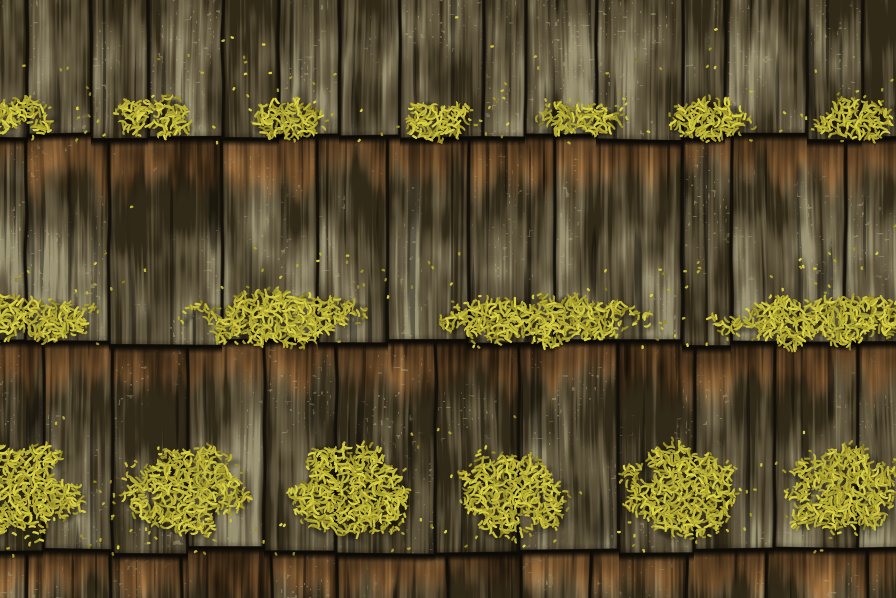
This texture is drawn by a Shadertoy shader. Its source:

```glsl
// Weathered wooden shingles in overlapping courses, overgrown with yellow lichen.
// Jittered columns form the shingles, stretched noise the grain and stains,
// and layers of short bent strokes, sown by a density field, the lichen.

#define COURSE_HEIGHT 0.346
#define COURSE_BASE 0.074
#define WIDTH_JITTER 0.46
#define EDGE_JITTER 0.012
#define GAP_WIDTH 0.0026
#define SHADOW_DEPTH 0.016
#define TUFT_CELL 0.012
#define TUFT_WIDTH 0.0020
#define TUFT_LAYERS 3
#define SPECK_AMOUNT 0.045

const vec3 SHADOW = vec3(0.07, 0.055, 0.03);
const vec3 DARK_WOOD = vec3(0.19, 0.16, 0.09);
const vec3 MID_WOOD = vec3(0.37, 0.33, 0.235);
const vec3 PALE_WOOD = vec3(0.61, 0.58, 0.45);
const vec3 RAW_WOOD = vec3(0.47, 0.30, 0.14);
const vec3 LICHEN_DARK = vec3(0.46, 0.42, 0.10);
const vec3 LICHEN_LIGHT = vec3(0.86, 0.83, 0.27);

float hash(vec2 p) {
    vec3 q = fract(vec3(p.xyx) * 0.1031);
    q += dot(q, q.yzx + 33.33);
    return fract((q.x + q.y) * q.z);
}

float noise(vec2 p) {
    vec2 i = floor(p), f = fract(p);
    f = f * f * (3.0 - 2.0 * f);
    return mix(mix(hash(i), hash(i + vec2(1, 0)), f.x),
               mix(hash(i + vec2(0, 1)), hash(i + vec2(1, 1)), f.x), f.y);
}

float fbm(vec2 p) {
    return 0.54 * noise(p) + 0.29 * noise(p * 2.1 + 7.3) + 0.17 * noise(p * 4.3 + 19.1);
}

// One shingle: its seed, distance to the nearest side and height of its lower edge
struct Shingle { float seed; float side; float edge; };

float columnEdge(float i, float row) {
    return i + WIDTH_JITTER * (hash(vec2(i + 31.0, row + 57.0)) - 0.5);
}

Shingle findShingle(vec2 p, float row) {
    float width = row > 1.5 ? 0.109 : (row > 0.5 ? 0.152 : 0.138);
    float wobble = 0.0035 * (noise(vec2(p.x * 5.0, p.y * 14.0) + row * 9.0) - 0.5);
    float u = (p.x + wobble - 0.042) / width + (row > 1.5 ? -0.9 : 0.0);
    float i = floor(u);
    if (u < columnEdge(i, row)) i -= 1.0;
    else if (u >= columnEdge(i + 1.0, row)) i += 1.0;
    float left = columnEdge(i, row), right = columnEdge(i + 1.0, row);
    float seed = hash(vec2(i + 83.0, row + 11.0));
    float tilt = (fract(seed * 17.0) - 0.5) * 0.006 * (u - left);
    float edge = COURSE_BASE + row * COURSE_HEIGHT + EDGE_JITTER * seed + tilt;
    return Shingle(seed, min(u - left, right - u) * width, edge);
}

// Grain, raw upper end, dark stain below it and bleached lower part
vec3 woodColor(vec2 p, float seed, float depth) {
    vec2 q = p + vec2(seed * 13.0, seed * 5.0);
    q.x += 0.008 * noise(q * vec2(9.0, 5.0));
    float fine = noise(vec2(q.x * 300.0, q.y * 9.0));
    float grain = fbm(vec2(q.x * 95.0, q.y * 4.0));
    float streak = fbm(vec2(q.x * 26.0, q.y * 3.5));
    float blotch = fbm(q * vec2(17.0, 9.0));
    float t = depth + 0.34 * (streak - 0.5);
    float stain = smoothstep(0.12, 0.28, t) * (1.0 - smoothstep(0.34, 0.62, t));
    float tone = 0.47 + 0.75 * (grain - 0.5) + 0.34 * (fine - 0.5)
               + 0.95 * (blotch - 0.5) + 0.22 * (seed - 0.5) - 0.25 * stain;
    vec3 color = mix(DARK_WOOD, MID_WOOD, smoothstep(0.05, 0.48, tone));
    color = mix(color, PALE_WOOD, smoothstep(0.42, 0.92, tone));
    float raw = 1.0 - smoothstep(0.10, 0.30, t);
    color = mix(color, RAW_WOOD * (0.4 + 1.1 * tone), 0.75 * raw);
    float crack = smoothstep(0.77, 0.9, noise(vec2(q.x * 130.0, q.y * 5.0 + 40.0)));
    color *= 1.0 - 0.4 * crack;
    float dust = smoothstep(0.83, 0.95, noise(p * 210.0)) * smoothstep(0.45, 0.65, blotch);
    return mix(color, PALE_WOOD * 1.1, 0.5 * dust);
}

// Per course: spacing of patches, first patch, height above the edge, strength
vec4 patchLayout(float row) {
    if (row < -0.5) return vec4(0.3, 0.0, 0.03, 0.0);
    if (row < 0.5) return vec4(0.273, 0.3125, 0.105, 1.0);
    if (row < 1.5) return vec4(0.459, 0.455, 0.045, 0.95);
    return vec4(0.234, 0.498, 0.035, 0.72);
}

float lichenDensity(vec2 p) {
    float row = floor((p.y - COURSE_BASE + 0.03) / COURSE_HEIGHT);
    float h = p.y - COURSE_BASE - row * COURSE_HEIGHT;
    vec4 spec = patchLayout(row);
    float wave = 0.5 + 0.5 * cos(6.2832 * (p.x - spec.y) / spec.x);
    float rise = (h - spec.z) / (0.02 + 0.5 * spec.z);
    float body = spec.w * (0.2 + 0.8 * wave) * exp(-rise * rise);
    float dense = smoothstep(0.27, 0.53, body * (0.1 + 1.8 * fbm(p * 24.0)));
    float specks = SPECK_AMOUNT * spec.w * (1.0 - smoothstep(0.04, 0.24, h));
    return max(dense, specks * smoothstep(0.3, 0.6, noise(p * 13.0 + 5.0)) * step(-0.005, h));
}

// Lays bent strokes over the wood, each layer brighter than the one below
vec3 addLichen(vec3 color, vec2 p, float px) {
    color *= 1.0 - 0.45 * lichenDensity(p + vec2(-0.002, 0.004));
    for (int layer = 0; layer < TUFT_LAYERS; layer++) {
        float l = float(layer), shift = l * 0.37;
        vec2 cell = floor(p / TUFT_CELL + shift);
        for (int k = 0; k < 9; k++) {
            vec2 c = cell + vec2(k % 3 - 1, k / 3 - 1);
            vec2 key = c + 100.0 + l * 71.0;
            float a = hash(key), b = hash(key + 211.0);
            vec2 center = (c + vec2(a, b) - shift) * TUFT_CELL;
            float density = lichenDensity(center);
            if (hash(key + 401.0) >= density) continue;
            float angle = 6.2832 * hash(key + 607.0);
            vec2 d = mat2(cos(angle), -sin(angle), sin(angle), cos(angle)) * (p - center);
            d.y += (a - 0.5) * 130.0 * d.x * d.x;
            d.x -= clamp(d.x, -1.0, 1.0) == d.x ? clamp(d.x, -0.001 - 0.006 * density, 0.001 + 0.006 * density) : 0.0;
            float dist = length(d);
            float cover = 1.0 - smoothstep(TUFT_WIDTH - px * 0.6, TUFT_WIDTH + px * 0.6, dist);
            float light = 0.18 + 0.22 * l + 0.5 * b - 0.2 * dist / TUFT_WIDTH;
            color = mix(color, mix(LICHEN_DARK, LICHEN_LIGHT, clamp(light, 0.0, 1.0)), cover);
        }
    }
    return color;
}

void mainImage(out vec4 fragColor, in vec2 fragCoord) {
    float px = 1.0 / iResolution.y;
    vec2 p = fragCoord * px;
    // Pick the covering shingle and the one overlapping it from above
    float row = floor((p.y - COURSE_BASE) / COURSE_HEIGHT);
    Shingle own = findShingle(p, row), upper = own;
    if (p.y < own.edge) own = findShingle(p, row - 1.0);
    else upper = findShingle(p, row + 1.0);
    float below = upper.edge - p.y, above = p.y - own.edge;
    vec3 color = woodColor(p, own.seed, below / COURSE_HEIGHT);
    // Gaps, worn lower rim and the shadow under the overlap
    color *= 0.65 + 0.35 * smoothstep(0.0, 0.009, own.side);
    color = mix(SHADOW, color, smoothstep(GAP_WIDTH - px, GAP_WIDTH + px, own.side));
    color = mix(SHADOW, color, smoothstep(0.0, 1.5 * px, above));
    color *= 0.8 + 0.2 * smoothstep(0.0, 0.012, above);
    color = mix(SHADOW, color, smoothstep(0.002, SHADOW_DEPTH, below));
    color *= 0.75 + 0.25 * smoothstep(0.0, 0.06, below);
    fragColor = vec4(addLichen(color, p, px), 1.0);
}
```
